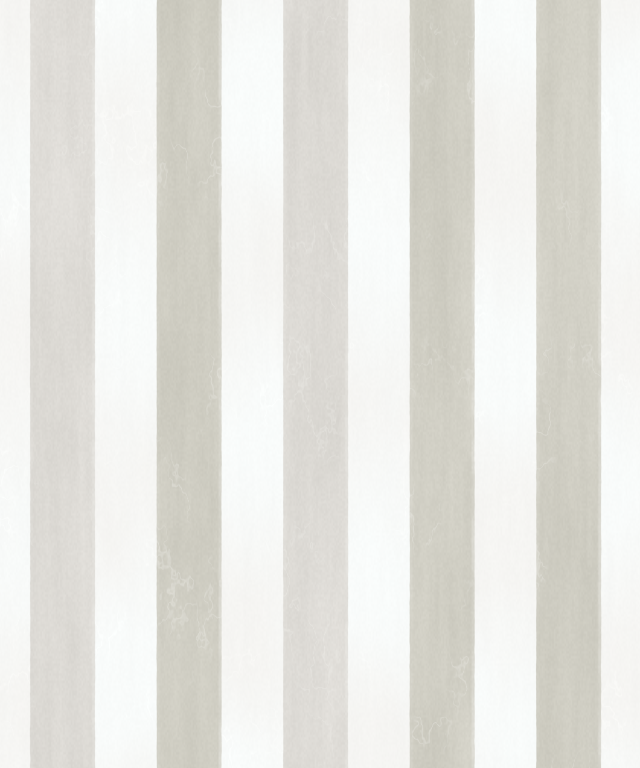
Give the GLSL for this pattern, as a WebGL 2 fragment shader.

```glsl
#version 300 es
precision highp float;
// Five hand-painted vertical stripes in greige and olive grey on chalky white.
// Each stripe is a wobbly-edged band; stretched value noise gives the brush
// streaks, cloudy washes and pale scuffs, seeded differently for every stripe.

uniform vec2 u_resolution;
out vec4 outColor;

// Layout, in canvas widths
const float PITCH = 0.1977;
const float FIRST_CENTER = 0.0978;
const float HALF_WIDTH = 0.0507;
const float EDGE_WOBBLE = 0.0012;
const float RIM_WIDTH = 0.0050;

// Paint
const vec3 COOL_WHITE = vec3(0.976, 0.986, 0.982);
const vec3 WARM_WHITE = vec3(0.962, 0.960, 0.950);
const vec3 GREIGE = vec3(0.867, 0.857, 0.837);
const vec3 OLIVE = vec3(0.816, 0.809, 0.768);
const vec3 CHALK = vec3(0.925, 0.922, 0.905);

// Wear strengths
const float WASH = 0.050;
const float STREAK = 0.040;
const float GRAIN = 0.022;
const float SCUFF = 0.32;
const float RIM = 0.40;

float hash(vec2 p) {
    vec3 q = fract(vec3(p.xyx) * 0.1031);
    q += dot(q, q.yzx + 33.33);
    return fract((q.x + q.y) * q.z);
}

float noise(vec2 p) {
    vec2 cell = floor(p);
    vec2 f = fract(p);
    f = f * f * (3.0 - 2.0 * f);
    float low = mix(hash(cell), hash(cell + vec2(1.0, 0.0)), f.x);
    float high = mix(hash(cell + vec2(0.0, 1.0)), hash(cell + vec2(1.0, 1.0)), f.x);
    return mix(low, high, f.y);
}

float fbm(vec2 p) {
    float sum = 0.0;
    float amp = 0.5;
    for (int k = 0; k < 4; k++) {
        sum += amp * noise(p);
        p = p * 2.03 + 17.3;
        amp *= 0.5;
    }
    return sum / 0.9375;
}

// Thin curling marks, kept only where a broad cloud is dense
float scuffs(vec2 p) {
    float ridge = abs(fbm(p * vec2(34.0, 20.0)) - 0.5);
    float mask = smoothstep(0.50, 0.72, fbm(p * vec2(15.0, 9.0) + 40.0));
    return (1.0 - smoothstep(0.0, 0.035, ridge)) * mask;
}

// Fine vertical brush hairs, centred on zero
float brush(vec2 p) {
    return 0.6 * (fbm(p * vec2(75.0, 5.0)) - 0.5)
         + 0.4 * (fbm(p * vec2(190.0, 16.0) + 9.0) - 0.5);
}

vec3 whitePaint(vec2 p, float id) {
    vec2 q = p + vec2(13.7, 29.3) * (id + 3.0);
    float cool = 0.5 + 0.5 * sin(p.y * 11.0 + 2.4 * id);
    cool = clamp(cool + 0.9 * (fbm(q * vec2(12.0, 5.0)) - 0.5), 0.0, 1.0);
    vec3 paint = mix(WARM_WHITE, COOL_WHITE, cool);
    paint += 0.45 * STREAK * brush(q) + 0.012 * scuffs(q);
    return paint;
}

vec3 bandPaint(vec2 p, float id) {
    vec2 q = p + vec2(7.9, 19.1) * (id + 3.0);
    bool isGreige = mod(id, 2.0) < 0.5 && id < 3.0;
    vec3 paint = isGreige ? GREIGE : OLIVE;
    float cloud = fbm(q * vec2(14.0, 5.0)) - 0.5;
    float longStroke = noise(q * vec2(48.0, 2.6)) - 0.5;
    paint += WASH * cloud * vec3(1.0, 1.0, 1.1);
    paint += STREAK * (brush(q) + 0.35 * longStroke);
    return mix(paint, CHALK, SCUFF * scuffs(q));
}

void main() {
    vec2 p = gl_FragCoord.xy / u_resolution.x;
    float pixel = 1.0 / u_resolution.x;

    // Nearest band and signed depth inside it
    float s = (p.x - FIRST_CENTER) / PITCH;
    float band = floor(s + 0.5);
    float offset = (s - band) * PITCH;
    float side = offset < 0.0 ? 0.0 : 1.0;
    vec2 edgeSeed = vec2(band * 5.3 + side * 2.1 + 20.0, p.y * 70.0);
    float depth = HALF_WIDTH - abs(offset) + EDGE_WOBBLE * (fbm(edgeSeed) - 0.5);

    // Dry, paler rim, strongest along the right edge
    vec3 paint = bandPaint(p, band);
    float rim = 1.0 - smoothstep(RIM_WIDTH - 1.5 * pixel, RIM_WIDTH + pixel, depth);
    float wear = smoothstep(0.25, 0.65, noise(edgeSeed * vec2(1.0, 0.35) + 60.0));
    paint = mix(paint, CHALK, RIM * rim * mix(0.35, 1.0, side) * mix(0.4, 1.0, wear));

    float coverage = smoothstep(-0.75 * pixel, 0.75 * pixel, depth);
    vec3 color = mix(whitePaint(p, floor(s)), paint, coverage);

    // Plaster grain over everything
    color += GRAIN * (noise(p * vec2(420.0, 260.0)) - 0.5) * mix(0.5, 1.0, coverage);
    outColor = vec4(clamp(color, 0.0, 1.0), 1.0);
}
```
